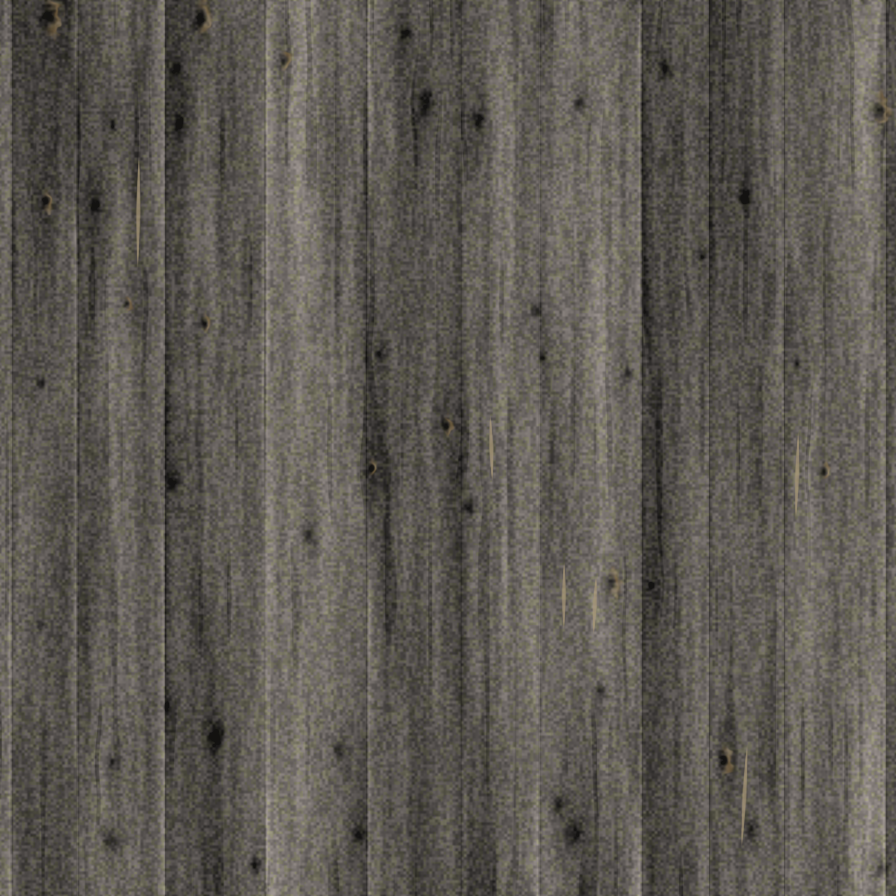
This texture is drawn by a three.js fragment shader. Its source:

```glsl
// Weathered grey timber: uneven upright boards with pale ridges along the seams.
// Stretched value noise makes the fibres and stains, a jittered cellular grid
// places the knots, and a short loop adds straw-coloured splinters.
varying vec2 vUv;

const float BOARDS = 10.0;
const float KNOT_CELLS = 10.0;
const float SEAM_BLUR = 0.0014;
const vec3 GREY_TINT = vec3(1.045, 0.99, 0.96);
const vec3 OLIVE_TINT = vec3(1.06, 1.035, 0.87);
const vec3 STRAW = vec3(0.68, 0.61, 0.48);
const vec3 RESIN = vec3(0.50, 0.39, 0.22);

float hash(vec2 p) {
  vec3 q = fract(p.xyx * 0.1031);
  q += dot(q, q.yzx + 33.33);
  return fract((q.x + q.y) * q.z);
}

float noise(vec2 p) {
  vec2 cell = floor(p);
  vec2 f = fract(p);
  f = f * f * (3.0 - 2.0 * f);
  float low = mix(hash(cell), hash(cell + vec2(1.0, 0.0)), f.x);
  float high = mix(hash(cell + vec2(0.0, 1.0)), hash(cell + vec2(1.0, 1.0)), f.x);
  return mix(low, high, f.y);
}

// Noise drawn out along the boards
float fibres(vec2 p) {
  return 0.42 * noise(p * vec2(60.0, 2.5) + 11.0)
       + 0.34 * noise(p * vec2(135.0, 7.0) + 37.0)
       + 0.24 * noise(p * vec2(260.0, 28.0) + 71.0);
}

float stains(vec2 p) {
  return 0.5 * noise(p * vec2(9.0, 3.0) + 5.0)
       + 0.5 * noise(p * vec2(30.0, 2.2) + 23.0);
}

float boardEdge(float index) {
  return (index + 0.55 * (hash(vec2(index, 3.0)) - 0.5)) / BOARDS;
}

float boardTone(float index) {
  return hash(vec2(index + 40.0, 9.0)) - 0.5;
}

float boardIndex(float x) {
  float index = floor(x * BOARDS);
  index -= 1.0 - step(boardEdge(index), x);
  return index + step(boardEdge(index + 1.0), x);
}

// Brightness of a board: flat tone, shaded side, soft ridge and thin bright lip
float boardShade(vec2 p) {
  float index = boardIndex(p.x);
  float left = p.x - boardEdge(index);
  float right = boardEdge(index + 1.0) - p.x;
  float tone = mix(boardTone(index - 1.0), boardTone(index), smoothstep(-SEAM_BLUR, SEAM_BLUR, left));
  tone = mix(boardTone(index + 1.0), tone, smoothstep(-SEAM_BLUR, SEAM_BLUR, right));
  float flipped = step(hash(vec2(index, 17.0)), 0.35);
  float lit = mix(right, left, flipped);
  float shaded = mix(left, right, flipped);
  float along = noise(vec2(index * 7.3, p.y * 3.5));
  float ridge = 0.075 * exp(-lit / 0.013) * (0.4 + along);
  float lip = 0.22 * exp(-lit / 0.003) * smoothstep(0.4, 0.85, along);
  float shadow = 0.05 * exp(-shaded / 0.018) + 0.07 * exp(-shaded / 0.002);
  return 0.10 * tone + (ridge + lip) * smoothstep(0.0, 2.0 * SEAM_BLUR, lit) - shadow;
}

// Cellular knots: x = dark core and smear, y = pale rim, z = sideways bend of the grain
vec3 knots(vec2 p) {
  vec3 sum = vec3(0.0);
  vec2 home = floor(p * KNOT_CELLS);
  for (int j = -1; j <= 1; j++) {
    for (int i = -1; i <= 1; i++) {
      vec2 cell = home + vec2(float(i), float(j)) + 60.0;
      vec2 jitter = vec2(hash(cell), hash(cell + 31.0));
      vec2 d = p - (cell - 60.0 + jitter) / KNOT_CELLS;
      float present = step(hash(cell + 57.0), 0.45);
      float size = mix(0.0035, 0.0095, pow(hash(cell + 83.0), 2.0));
      float rough = 0.7 + 0.6 * noise(p * 180.0);
      float radius = length(d * vec2(1.0, 0.68)) / size * rough;
      float core = 0.21 * exp(-radius * radius);
      float smear = 0.055 * exp(-dot(d * vec2(90.0, 24.0), d * vec2(90.0, 24.0)));
      float pale = step(hash(cell + 97.0), 0.27);
      float rim = exp(-pow((radius - 1.3) * 2.2, 2.0)) * smoothstep(-1.0, 1.0, d.x / size);
      float bend = d.x * exp(-dot(d * vec2(50.0, 28.0), d * vec2(50.0, 28.0)));
      sum += present * vec3(core + smear, pale * rim, bend);
    }
  }
  return sum;
}

// Thin tapered splinters with a slight lean
float splinters(vec2 p) {
  float cover = 0.0;
  for (int i = 0; i < 6; i++) {
    vec2 seed = vec2(float(i) + 4.0, 21.0);
    vec2 d = p - vec2(hash(seed), hash(seed + 8.0));
    float reach = mix(0.02, 0.075, hash(seed + 15.0));
    float lean = 0.12 * (hash(seed + 29.0) - 0.5);
    float taper = max(1.0 - abs(d.y) / reach, 0.0);
    float width = 0.0006 + 0.0018 * taper;
    float line = 1.0 - smoothstep(0.4 * width, 1.5 * width, abs(d.x - lean * d.y));
    cover = max(cover, line * smoothstep(0.0, 0.3, taper));
  }
  return cover;
}

void main() {
  vec3 knot = knots(vUv);
  vec2 grainPos = vUv - vec2(0.5 * knot.z, 0.0);
  float shade = 0.357 + boardShade(vUv);
  shade += 0.17 * (stains(vUv) - 0.5) + 0.25 * (fibres(grainPos) - 0.5);
  shade -= 0.08 * smoothstep(0.72, 0.9, noise(grainPos * vec2(125.0, 6.0) + 90.0));
  shade += 0.15 * (noise(vUv * 310.0) - 0.5);
  shade = max(shade - knot.x, 0.07);

  // Patchy olive speckle over neutral grey
  float olive = smoothstep(0.5, 0.72, noise(vUv * 270.0 + 130.0));
  vec3 colour = shade * mix(GREY_TINT, OLIVE_TINT, olive);
  colour = mix(colour, mix(RESIN, STRAW, noise(vUv * 150.0)), 0.6 * min(knot.y, 1.0));
  colour = mix(colour, STRAW, 0.7 * splinters(vUv));
  gl_FragColor = vec4(colour, 1.0);
}
```
